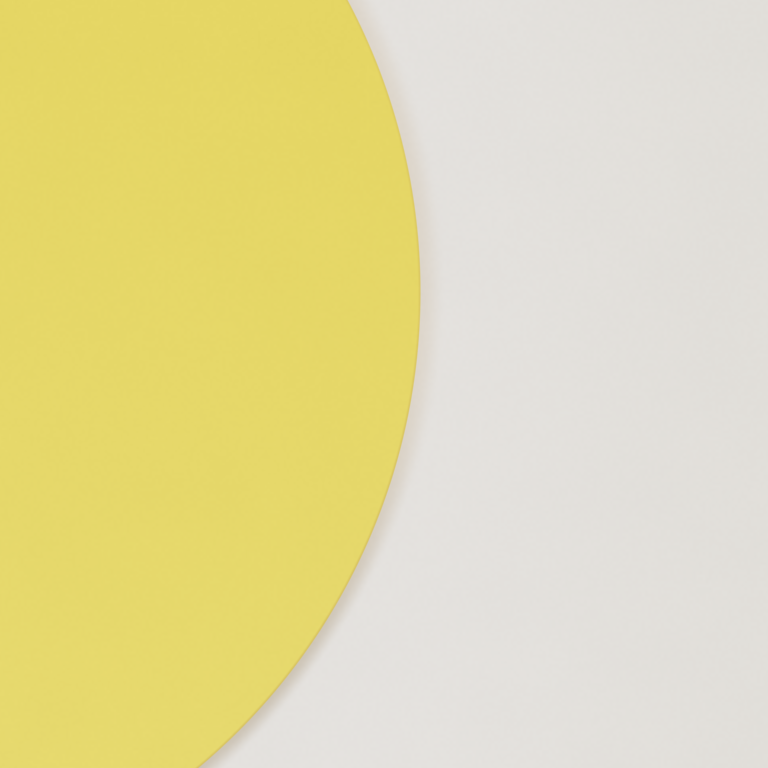
Reproduce this background procedurally as a WebGL 2 fragment shader.

```glsl
#version 300 es
precision highp float;

uniform vec2 u_resolution;
out vec4 fragColor;

// Disc placement, in canvas units
const vec2 DISC_CENTER = vec2(-0.2611, 0.6198);
const float DISC_RADIUS = 0.8086;
const float EDGE_SOFTNESS = 0.0012;
const float RIM_WIDTH = 0.004;

// Shadow cast on the wall
const float SHADOW_WIDTH_HIGH = 0.034;
const float SHADOW_WIDTH_LOW = 0.024;
const float SHADOW_STRENGTH_HIGH = 0.55;
const float SHADOW_STRENGTH_LOW = 0.95;

// Surface texture
const float GRAIN_SCALE = 240.0;
const float GRAIN_AMOUNT = 0.006;
const float MOTTLE_SCALE = 14.0;
const float MOTTLE_AMOUNT = 0.004;

// Colours
const vec3 YELLOW_TOP = vec3(0.898, 0.839, 0.392);
const vec3 YELLOW_BOTTOM = vec3(0.902, 0.851, 0.431);
const vec3 RIM_COLOR = vec3(0.835, 0.745, 0.365);
const vec3 WALL_NEAR = vec3(0.894, 0.884, 0.870);
const vec3 WALL_FAR = vec3(0.882, 0.872, 0.852);
const vec3 SHADOW_WARM = vec3(0.845, 0.800, 0.735);
const vec3 SHADOW_GREY = vec3(0.800, 0.765, 0.710);

float hash(vec2 p) {
    vec3 q = fract(p.xyx * 0.1031);
    q += dot(q, q.yzx + 33.33);
    return fract((q.x + q.y) * q.z);
}

float valueNoise(vec2 p) {
    vec2 cell = floor(p);
    vec2 f = fract(p);
    f = f * f * (3.0 - 2.0 * f);
    float low = mix(hash(cell), hash(cell + vec2(1.0, 0.0)), f.x);
    float high = mix(hash(cell + vec2(0.0, 1.0)), hash(cell + 1.0), f.x);
    return mix(low, high, f.y);
}

vec3 wallColor(vec2 p, float dist) {
    vec3 wall = mix(WALL_NEAR, WALL_FAR, smoothstep(0.45, 1.05, p.x));

    // The shadow tightens and darkens toward the lower edge
    float lower = smoothstep(0.55, 0.1, p.y);
    float width = mix(SHADOW_WIDTH_HIGH, SHADOW_WIDTH_LOW, lower);
    float strength = mix(SHADOW_STRENGTH_HIGH, SHADOW_STRENGTH_LOW, lower);
    float shadow = strength * (1.0 - smoothstep(0.0, width, dist));
    return mix(wall, mix(SHADOW_WARM, SHADOW_GREY, lower), shadow);
}

vec3 discColor(vec2 p, float dist) {
    float paleness = clamp(1.0 - p.y - 0.15 * p.x, 0.0, 1.0);
    vec3 paint = mix(YELLOW_TOP, YELLOW_BOTTOM, paleness);

    // Turned edge, darker where it faces down
    float rim = smoothstep(-RIM_WIDTH, 0.0, dist);
    float rimStrength = mix(0.85, 0.5, smoothstep(0.2, 0.9, p.y));
    return mix(paint, RIM_COLOR, rim * rimStrength);
}

void main() {
    vec2 p = gl_FragCoord.xy / u_resolution;
    float dist = length(p - DISC_CENTER) - DISC_RADIUS;

    float softness = max(EDGE_SOFTNESS, 0.75 / min(u_resolution.x, u_resolution.y));
    float outside = smoothstep(-softness, softness, dist);
    vec3 color = mix(discColor(p, dist), wallColor(p, max(dist, 0.0)), outside);

    // Fine grain and broad mottling
    color += (valueNoise(p * GRAIN_SCALE) - 0.5) * GRAIN_AMOUNT;
    color += (valueNoise(p * MOTTLE_SCALE) - 0.5) * MOTTLE_AMOUNT;

    fragColor = vec4(color, 1.0);
}
```
